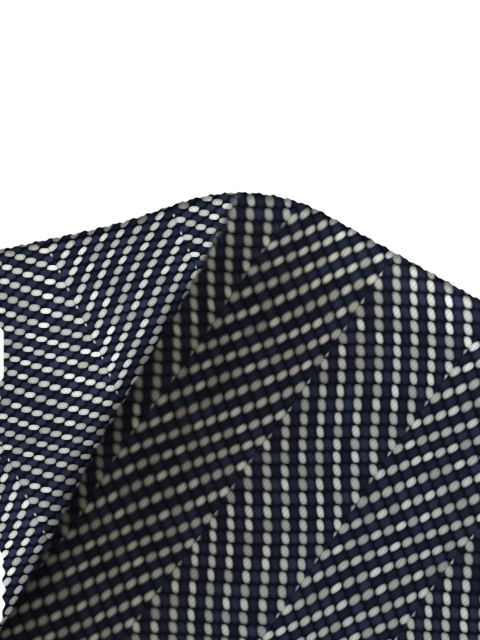
A Shadertoy shader for this texture:

```glsl
// Folded navy and white herringbone twill: a bright flap over a shaded inner side, on white.
#define THREADS 15.0                  // stitches along each arm of the zigzag
#define INNER_BAND 0.231              // width of one zigzag arm, inner side
#define INNER_PITCH 0.067             // spacing of light lines, inner side
#define FLAP_BAND 0.260
#define FLAP_PITCH 0.040
#define STITCH_WIDTH 0.25
#define WEAR 0.28                     // brightness variation between stitches
#define NAVY vec3(0.165, 0.185, 0.265)
#define GAP vec3(0.055, 0.070, 0.110)
#define CREAM vec3(0.93, 0.94, 0.91)
#define PAPER vec3(1.0)

float hash(vec2 p) {
    vec3 q = fract(vec3(p.xyx) * 0.1031);
    q += dot(q, q.yzx + 33.33);
    return fract((q.x + q.y) * q.z);
}

float smoothMin(float a, float b, float k) {
    float h = max(k - abs(a - b), 0.0) / k;
    return min(a, b) - h * h * k * 0.25;
}

// Rounded stitch, 0 at its centre and 1 at its rim
float stitch(vec2 c, float halfWidth, float tilt) {
    vec2 d = abs(vec2(c.x / 0.50, (c.y - tilt * c.x) / halfWidth));
    return pow(pow(d.x, 2.4) + pow(d.y, 2.4), 1.0 / 2.4);
}

// Herringbone cloth: vertex is one valley point, axis runs along the valleys,
// tilts holds the stitch slant on the left and right arm of a valley
vec3 weave(vec2 p, vec2 vertex, vec2 axis, float band, float pitch, float slope,
           vec2 tilts, float blur) {
    vec2 r = p - vertex;
    axis = normalize(axis);
    float across = dot(r, vec2(axis.y, -axis.x)) / band;
    float zigzag = abs(mod(across + 1.0, 2.0) - 1.0);
    float line = (dot(r, axis) - slope * band * zigzag) / pitch;
    float arm = floor(across);
    float tilt = mod(arm, 2.0) < 0.5 ? tilts.y : tilts.x;

    // Square each stitch to its line; light rows are whole numbers, navy ones halfway
    float square = THREADS * slope * pitch / (band * (1.0 + slope * slope));
    float row = floor(line + 0.5);
    float darkRow = floor(line) + 0.5;
    float jitter = 0.08 * (hash(vec2(row, arm) + 17.0) - 0.5);
    float thread = zigzag * THREADS + (line - row) * square;
    float darkThread = zigzag * THREADS + (line - darkRow) * square;
    float wear = hash(vec2(floor(thread) + 31.0 * arm, row) + 71.0);
    float darkWear = hash(vec2(floor(darkThread) + 31.0 * arm, darkRow) + 133.0);
    vec2 cell = vec2(fract(thread) - 0.5, line - row + jitter * (wear - 0.3));
    vec2 darkCell = vec2(fract(darkThread) - 0.5, line - darkRow);
    float light = stitch(cell, STITCH_WIDTH * (0.90 + 0.2 * wear), tilt);
    float dark = stitch(darkCell, 0.28, tilt);

    // Fine twisted fibres inside every yarn
    float fibre = 0.96 + 0.04 * sin(24.0 * (cell.y - 0.6 * cell.x) + 6.0 * wear);
    vec3 navy = NAVY * (0.75 + 0.5 * darkWear) * fibre;
    vec3 cream = CREAM * (1.0 - WEAR * wear) * fibre * (1.06 - 0.30 * light * light);
    vec3 cloth = mix(GAP, navy, 1.0 - smoothstep(0.60 - blur, 1.0 + blur, dark));
    return mix(cloth, cream, 1.0 - smoothstep(0.86 - blur, 1.04 + blur, light));
}

// Height of the upper outline: two slopes joined by a round crest
float outline(float x) {
    float bump = (x - 0.42) / 0.12;
    float rise = 0.8125 + 0.215 * x + 0.02 * exp(-bump * bump);
    float fall = 1.263 - 0.555 * x;
    float fuzz = 0.0012 * sin(x * 190.0) + 0.0008 * sin(x * 431.0 + 1.0);
    return smoothMin(rise, fall, 0.07) + fuzz;
}

// Left border with two shallow notches
float leftBorder(float y) {
    float upper = smoothstep(0.53, 0.55, y) - smoothstep(0.64, 0.66, y);
    float lower = smoothstep(0.02, 0.06, y) - smoothstep(0.15, 0.22, y);
    return 0.012 * upper + lower * (0.012 + 0.003 * sin(y * 190.0)) - 0.004;
}

void mainImage(out vec4 fragColor, in vec2 fragCoord) {
    vec2 p = fragCoord / iResolution.x;
    float px = 1.0 / iResolution.x;

    // Gentle handling waves in the cloth
    vec2 q = p + 0.003 * vec2(sin(p.y * 17.0 + 1.0) + 0.5 * sin(p.x * 29.0),
                              sin(p.x * 14.0) + 0.5 * sin(p.y * 31.0));
    float depth = outline(p.x) - p.y;
    float foldX = 0.55 * p.y - 0.013 + 0.006 * sin(p.y * 11.0) + 0.002 * sin(p.y * 140.0);
    float beyond = p.x - foldX;

    // Inner side: soft and dim beside the fold, clearer toward the crest and right
    float open = smoothstep(0.0, 0.60, beyond);
    float crest = exp(-max(depth, 0.0) / 0.11);
    float blur = mix(0.46, 0.20, max(open, crest));
    vec3 inner = weave(q, vec2(0.363, 0.547), vec2(0.576, 0.817),
                       INNER_BAND, INNER_PITCH, 1.5, vec2(-0.13, 0.16), blur);
    float shade = 0.50 + 0.32 * open + 0.40 * crest;
    shade *= 0.55 + 0.45 * smoothstep(-0.01, 0.08, beyond + 0.5 * crest);
    inner *= shade * mix(vec3(1.03, 1.0, 0.92), vec3(1.0), max(open, crest));

    // Flap: sharp and bright, turning away at the fold
    vec3 flap = weave(q, vec2(0.174, 0.665), vec2(-0.42, 0.91),
                      FLAP_BAND, FLAP_PITCH, 0.9, vec2(-0.20, -0.20), 0.13);
    float turn = smoothstep(-0.005, 0.06, -beyond + 0.4 * crest * crest);
    flap *= 0.58 + 0.46 * turn;
    flap *= 0.97 + 0.07 * sin(p.x * 13.0 + p.y * 9.0);

    float foldSoft = mix(0.003, 0.018, smoothstep(0.72, 0.88, p.y)) + px;
    vec3 cloth = mix(flap, inner, smoothstep(-foldSoft, foldSoft, beyond));
    cloth *= 0.58 + 0.42 * smoothstep(0.0, 0.022, depth);

    // Cut the cloth out of the plain ground
    float inside = min(depth, p.x - leftBorder(p.y));
    vec3 color = mix(PAPER, cloth, smoothstep(-px, px, inside));
    fragColor = vec4(clamp(color, 0.0, 1.0), 1.0);
}
```
